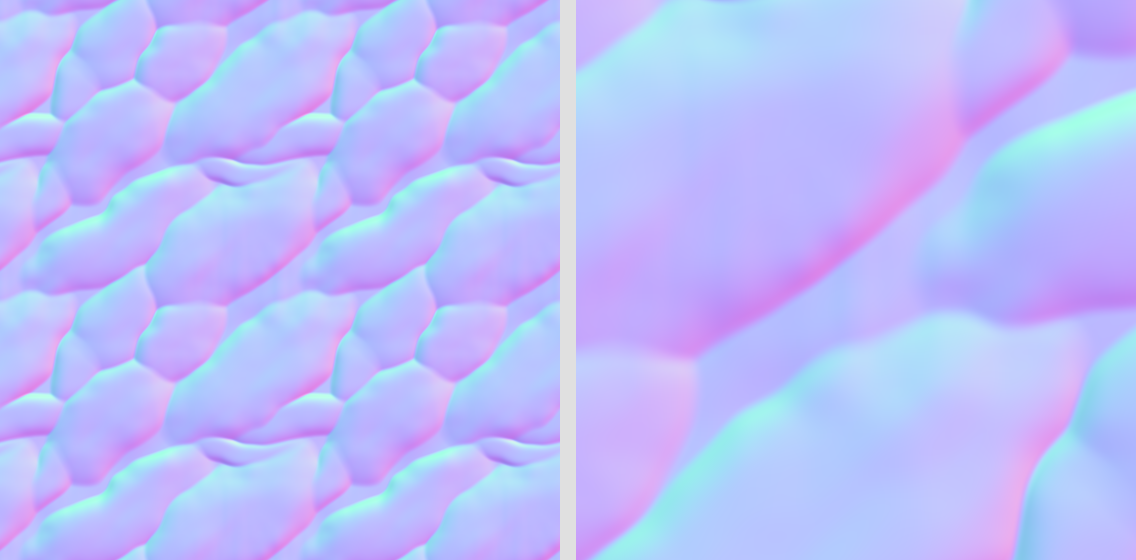
Left: the whole. Right: its middle third, enlarged.
A three.js fragment shader for this texture map:

```glsl
// Tiling tangent-space normal map of long, overlapping, diagonally laid rocks
varying vec2 vUv;

const float REPEATS = 2.0;                       // tiles across and down
const int STONES = 10;
const vec3 FLAT_COLOR = vec3(0.73, 0.74, 1.0);   // colour of a level surface
const vec2 TINT = vec2(0.28, 0.36);              // red and green swing with slope
const float BLUE_LOSS = 0.24;                    // blue lost on steep faces
const float RISE = 0.18;                         // dome height per half width
const float BELLY = 0.05;                        // even roundness of the tops
const float DOME_POWER = 4.6;                    // flatness of the stone tops
const float CORNER = 2.4;                        // 2 is an ellipse, more is boxier
const float GROUND = -0.013;                     // level of the gaps
const float CREASE = 0.008;                      // blend where stones meet
const float WARP = 0.030;                        // raggedness of the outlines
const float STREAK = 0.0085;                     // diagonal weathering height
const float RIPPLE = 0.0011;                     // fine upright scratches
const float SAMPLE_STEP = 0.0065;                // slope measuring distance

// Each stone: centre and half size, then angle and sideways tilt
vec4 body[STONES];
vec2 pose[STONES];

void shapeStones() {
  body[0] = vec4(0.445, 0.154, 0.345, 0.122); pose[0] = vec2(0.52, 0.12);
  body[1] = vec4(0.917, 0.682, 0.380, 0.148); pose[1] = vec2(0.66, -0.08);
  body[2] = vec4(0.840, 0.128, 0.360, 0.170); pose[2] = vec2(0.62, 0.04);
  body[3] = vec4(0.430, 0.854, 0.220, 0.115); pose[3] = vec2(1.00, 0.02);
  body[4] = vec4(0.410, 0.505, 0.240, 0.140); pose[4] = vec2(0.72, 0.15);
  body[5] = vec4(0.035, 0.505, 0.220, 0.075); pose[5] = vec2(0.05, 0.03);
  body[6] = vec4(0.273, 0.660, 0.120, 0.080); pose[6] = vec2(1.30, 0.03);
  body[7] = vec4(0.650, 0.780, 0.190, 0.100); pose[7] = vec2(0.80, 0.20);
  body[8] = vec4(0.190, 0.320, 0.140, 0.060); pose[8] = vec2(0.95, 0.05);
  body[9] = vec4(0.870, 0.390, 0.160, 0.035); pose[9] = vec2(0.05, 0.00);
}

float hash(vec2 cell) {
  vec3 q = fract(cell.xyx * 0.1031 + 0.137);
  q += dot(q, q.yzx + 33.33);
  return fract((q.x + q.y) * q.z);
}

// Value noise that repeats after `period` cells, from -1 to 1
float noise(vec2 p, vec2 period) {
  vec2 i = floor(p), f = p - i;
  f = f * f * f * (f * (f * 6.0 - 15.0) + 10.0);
  vec2 a = mod(i, period), b = mod(i + 1.0, period);
  float low = mix(hash(a), hash(vec2(b.x, a.y)), f.x);
  float high = mix(hash(vec2(a.x, b.y)), hash(b), f.x);
  return mix(low, high, f.y) * 2.0 - 1.0;
}

vec2 noisePair(vec2 p, float cells) {
  vec2 q = p * cells;
  return vec2(noise(q, vec2(cells)), noise(q + 3.5, vec2(cells)));
}

float smoothMax(float a, float b, float k) {
  float h = max(k - abs(a - b), 0.0) / k;
  return max(a, b) + h * h * k * 0.25;
}

// Domed, tilted stone, wrapped around the tile borders
float stoneHeight(vec2 p, vec4 stone, vec2 turn) {
  vec2 d = p - stone.xy;
  d -= floor(d + 0.5);
  float c = cos(turn.x), s = sin(turn.x);
  vec2 q = vec2(c * d.x + s * d.y, c * d.y - s * d.x);
  vec2 e = pow(abs(q) / stone.zw + 0.0001, vec2(CORNER));
  float reach = pow(e.x + e.y, 1.0 / CORNER);
  float dome = RISE * (1.0 - pow(reach, DOME_POWER)) + BELLY * (1.0 - reach * reach);
  return dome * stone.w + turn.y * q.y;
}

float surfaceHeight(vec2 p) {
  // Ragged outlines
  vec2 w = p + WARP * (noisePair(p, 5.0) + 0.35 * noisePair(p, 13.0));
  float h = GROUND;
  for (int i = 0; i < STONES; i++) {
    h = smoothMax(h, stoneHeight(w, body[i], pose[i]), CREASE);
  }
  // Weathering along the lie of the stones, broad then narrow
  vec2 lie = vec2(p.x + p.y, p.y - p.x);
  vec2 grain = vec2(3.0, 5.0);
  h += STREAK * (noise(lie * grain, grain) + 0.35 * noise(lie * grain * 2.0 + 0.5, grain * 2.0));
  // Patches of fine scratches
  vec2 fine = vec2(28.0, 6.0);
  float patches = smoothstep(0.0, 0.7, noise(p * 4.0, vec2(4.0)));
  return h + RIPPLE * patches * noise(p * fine, fine);
}

void main() {
  shapeStones();
  vec2 p = fract(vUv * REPEATS);
  vec2 dx = vec2(SAMPLE_STEP, 0.0), dy = dx.yx;
  vec2 slope = vec2(surfaceHeight(p + dx) - surfaceHeight(p - dx),
                    surfaceHeight(p + dy) - surfaceHeight(p - dy)) / (2.0 * SAMPLE_STEP);
  vec3 n = normalize(vec3(-slope, 1.0));
  vec3 color = FLAT_COLOR + vec3(TINT * n.xy, -BLUE_LOSS * (1.0 - n.z));
  gl_FragColor = vec4(clamp(color, 0.0, 1.0), 1.0);
}
```
